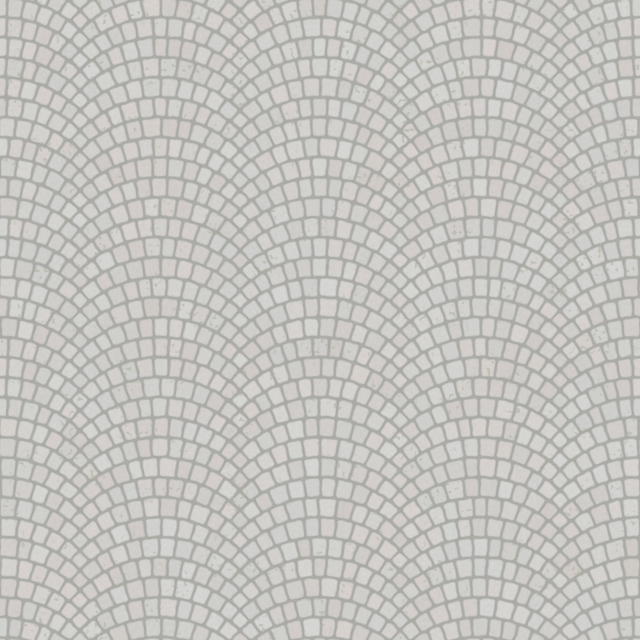
Write a three.js fragment shader that draws this pattern.

```glsl
varying vec2 vUv;

const float ARCHES = 4.0;
const float ROWS = 32.0;
const float HALF_SPAN = 4.0;       // half an arch, in row heights
const float RADIUS = 5.65685;      // arcs meet the valleys at 45 degrees
const float FAN_ANGLE = 0.7255;    // from the crown to the valley stone
const float HALF_JOINT = 0.06;
const float CORNER = 0.13;

float wrapIndex(float i, float period) {
  return floor(mod(i + 0.5, period));
}

float hash(vec3 p) {
  p = fract(p * vec3(0.1031, 0.1030, 0.0973));
  p += dot(p, p.yzx + 33.33);
  return fract((p.x + p.y) * p.z);
}

float gradientDot(vec2 cell, vec2 offset, float period) {
  vec2 id = vec2(wrapIndex(cell.x, period), wrapIndex(cell.y, period));
  float a = 6.28318 * hash(vec3(id, period));
  return dot(vec2(cos(a), sin(a)), offset);
}

// Gradient noise that wraps over the unit square
float noise(vec2 uv, float period) {
  vec2 p = uv * period;
  vec2 i = floor(p);
  vec2 f = p - i;
  vec2 w = f * f * f * (f * (f * 6.0 - 15.0) + 10.0);
  vec2 e = vec2(1.0, 0.0);
  float low = mix(gradientDot(i, f, period), gradientDot(i + e.xy, f - e.xy, period), w.x);
  float high = mix(gradientDot(i + e.yx, f - e.yx, period), gradientDot(i + e.xx, f - e.xx, period), w.x);
  return mix(low, high, w.y);
}

// Depth inside a rounded corner, given the distances to its two sides
float roundedInset(vec2 sides, float radius) {
  return radius - length(max(radius - sides, 0.0));
}

// Returns the depth inside the nearest stone (x) and two random values (yz)
vec3 archedStones(vec2 uv) {
  float across = uv.x * ARCHES;
  float arch = wrapIndex(floor(across + 0.5), ARCHES);
  float x = (fract(across + 0.5) - 0.5) * 2.0 * HALF_SPAN;
  float y = uv.y * ROWS - 0.14;
  float row = floor(y + RADIUS - sqrt(RADIUS * RADIUS - x * x));
  vec2 p = vec2(x, y - row + RADIUS);
  row = wrapIndex(row, ROWS);

  float angle = atan(p.x, p.y - 0.5);
  vec2 sides;
  vec3 id;
  if (abs(angle) > FAN_ANGLE) {
    // Diamond stone shared by two arches
    vec2 d = vec2(HALF_SPAN - abs(x), p.y - HALF_SPAN - 0.5);
    sides = 0.35355 - abs(vec2(d.x + d.y, d.y - d.x)) * 0.70711;
    id = vec3(wrapIndex(floor(across), ARCHES), row, 40.0);
  } else {
    // Fan of stones with uneven joints
    float count = 10.0 + step(0.5, hash(vec3(arch, row, 71.0)));
    float t = (angle / FAN_ANGLE * 0.5 + 0.5) * count;
    float joint = floor(t + 0.5);
    float inner = step(0.5, joint) * step(joint, count - 0.5);
    float offset = t - joint - inner * 0.2 * (hash(vec3(arch, row, joint + 90.0)) - 0.5);
    float stoneWidth = 2.0 * FAN_ANGLE * RADIUS / count;
    float rowSide = min(length(p) - RADIUS, RADIUS - length(p - vec2(0.0, 1.0)));
    sides = vec2(rowSide, abs(offset) * stoneWidth);
    id = vec3(arch, row, joint - step(offset, 0.0) + 5.0);
  }
  float inset = roundedInset(sides - HALF_JOINT, CORNER);
  return vec3(inset, hash(id + 3.0), hash(id + 17.0));
}

vec3 stoneColor(vec2 uv, vec2 random) {
  float warmth = clamp(random.x + 0.6 * noise(uv, 6.0), 0.0, 1.0);
  vec3 color = mix(vec3(0.82, 0.825, 0.815), vec3(0.83, 0.807, 0.795), warmth);
  return color + 0.03 * (random.y - 0.5) + 0.018 * noise(uv, 180.0);
}

void main() {
  // Slightly irregular edges
  vec2 wobble = vec2(noise(vUv, 72.0), noise(vUv, 79.0));
  vec3 stone = archedStones(vUv + wobble * 0.0016);

  vec3 grout = mix(vec3(0.66, 0.665, 0.635), vec3(0.675, 0.675, 0.665), 0.5 + noise(vUv, 90.0));
  vec3 face = stoneColor(vUv, stone.yz);

  // Darker rim and sparse greenish chips
  float rim = 1.0 - smoothstep(0.0, 0.09, stone.x);
  face = mix(face, vec3(0.74, 0.74, 0.72), 0.5 * rim);
  float patches = smoothstep(0.08, 0.35, noise(vUv, 23.0));
  float chips = smoothstep(0.15, 0.4, noise(vUv, 150.0)) * patches;
  face = mix(face, vec3(0.72, 0.73, 0.67), 0.75 * chips);

  float coverage = smoothstep(-0.045, 0.045, stone.x);
  gl_FragColor = vec4(mix(grout, face, coverage), 1.0);
}
```
